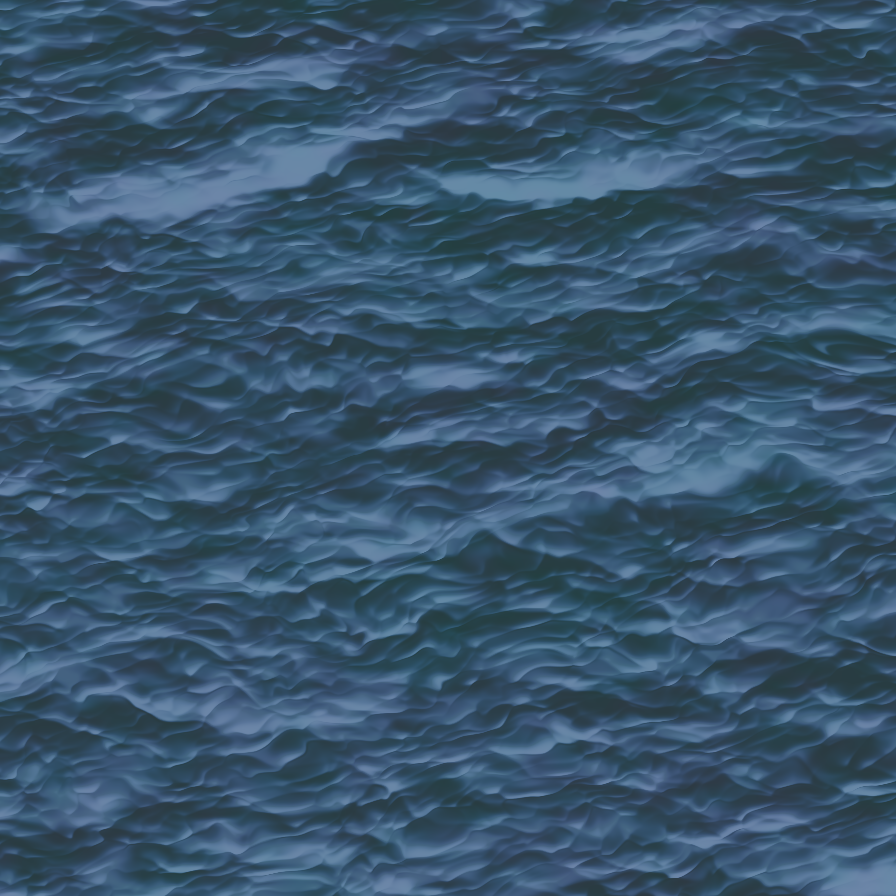
Give the GLSL for this texture, as a WebGL 1 fragment shader.

```glsl
precision highp float;
// Choppy dark blue sea: short broken crests over deep troughs.
uniform vec2 u_resolution;

const vec3 TROUGH = vec3(0.158, 0.236, 0.258);
const vec3 DEEP   = vec3(0.170, 0.270, 0.330);
const vec3 BODY   = vec3(0.190, 0.310, 0.410);
const vec3 SLOPE  = vec3(0.235, 0.360, 0.485);
const vec3 SHEEN  = vec3(0.265, 0.400, 0.510);
const vec3 CREST  = vec3(0.335, 0.468, 0.600);
const vec3 GLINT  = vec3(0.410, 0.535, 0.655);
const vec3 TINT   = vec3(0.026, -0.014, 0.008); // violet against teal patches

const vec2  WAVE_SCALE   = vec2(4.4, 9.5);  // largest waves per canvas
const vec2  LAYER_GROWTH = vec2(2.05, 1.9); // scale step between layers
const float LAYER_FADE   = 0.92;            // strength step between layers
const float CREST_EDGE   = 9.5;             // sharpness of the crest lines
const float CREST_SKEW   = 1.5;             // narrows the bright crests
const float PERSPECTIVE  = 0.18;            // waves shrink toward the top
const float SPREAD       = 0.46;            // typical deviation of the light
const float SHADE_BIAS   = 0.03;            // overall darkening

vec2 hash2(vec2 p) {
  vec2 q = vec2(dot(p, vec2(127.1, 311.7)), dot(p, vec2(269.5, 183.3)));
  return fract(sin(q) * 43758.55);
}

float noise(vec2 p) {
  vec2 i = floor(p), f = fract(p);
  f = f * f * (3.0 - 2.0 * f);
  float low  = mix(hash2(i).x, hash2(i + vec2(1.0, 0.0)).x, f.x);
  float high = mix(hash2(i + vec2(0.0, 1.0)).x, hash2(i + 1.0).x, f.x);
  return mix(low, high, f.y) - 0.5;
}

// Smooth cellular noise: vertical offset to the nearest cell centre.
// It is bright just above each cell border and dark just below it.
float facet(vec2 p) {
  vec2 cell = floor(p), f = fract(p);
  float total = 0.0, weightSum = 0.0;
  for (int y = -1; y <= 1; y++) {
    for (int x = -1; x <= 1; x++) {
      vec2 g = vec2(float(x), float(y));
      vec2 r = g + 0.05 + 0.9 * hash2(cell + g) - f;
      float w = exp(-CREST_EDGE * dot(r, r));
      total += w * r.y;
      weightSum += w;
    }
  }
  float offset = total / weightSum;
  return offset + CREST_SKEW * (offset * offset - 0.06);
}

// Bend the crests, broadly and then finely.
vec2 warp(vec2 p) {
  p.y += 0.030 * noise(p * vec2(5.0, 7.0));
  p += vec2(0.040, 0.020) * vec2(noise(p * vec2(11.0, 19.0) + 31.0),
                                 noise(p * vec2(15.0, 21.0) + 57.0));
  p += vec2(0.014, 0.009) * vec2(noise(p * vec2(40.0, 60.0) + 83.0),
                                 noise(p * vec2(48.0, 64.0) + 12.0));
  return p;
}

float waveLight(vec2 p) {
  vec2 q = warp(p);
  vec2 scale = WAVE_SCALE;
  float strength = 0.85, light = 0.0;
  for (int i = 0; i < 4; i++) {
    float n = float(i);
    float tilt = 0.06 + 0.30 * sin(n * 2.6 + 0.5);
    // Patches of calm break up the crests of every layer.
    float patchGain = 1.0 + 1.5 * noise(p * scale * 0.8 + n * 17.0 + 3.0);
    vec2 sheared = vec2(q.x, q.y - tilt * q.x);
    light += strength * patchGain * facet(sheared * scale + n * 23.7);
    scale *= LAYER_GROWTH;
    strength *= LAYER_FADE;
  }
  // Broad shade, ripples and fine surface grain.
  light += 0.30 * noise(p * vec2(3.0, 6.0) + 71.0);
  light += 0.45 * noise(q * vec2(24.0, 52.0) + 37.0);
  light += 0.30 * noise(q * vec2(62.0, 110.0) + 9.0);
  return light - SHADE_BIAS;
}

float ramp(float from, float to, float v) {
  return clamp((v - from) / (to - from), 0.0, 1.0);
}

vec3 seaColor(float v) {
  vec3 c = mix(TROUGH, DEEP, ramp(0.05, 0.24, v));
  c = mix(c, BODY,  ramp(0.24, 0.47, v));
  c = mix(c, SLOPE, ramp(0.47, 0.67, v));
  c = mix(c, SHEEN, ramp(0.67, 0.82, v));
  c = mix(c, CREST, ramp(0.82, 0.93, v));
  return mix(c, GLINT, ramp(0.93, 1.0, v));
}

void main() {
  vec2 p = gl_FragCoord.xy / u_resolution;
  p.y += PERSPECTIVE * p.y * p.y;

  // Spread the light evenly over the palette.
  float v = 1.0 / (1.0 + exp(-1.7 * waveLight(p) / SPREAD));
  vec3 color = seaColor(v);
  color += TINT * (noise(p * vec2(6.0, 10.0) + 5.0)
                 + noise(p * vec2(30.0, 45.0) + 44.0));
  gl_FragColor = vec4(color, 1.0);
}
```
